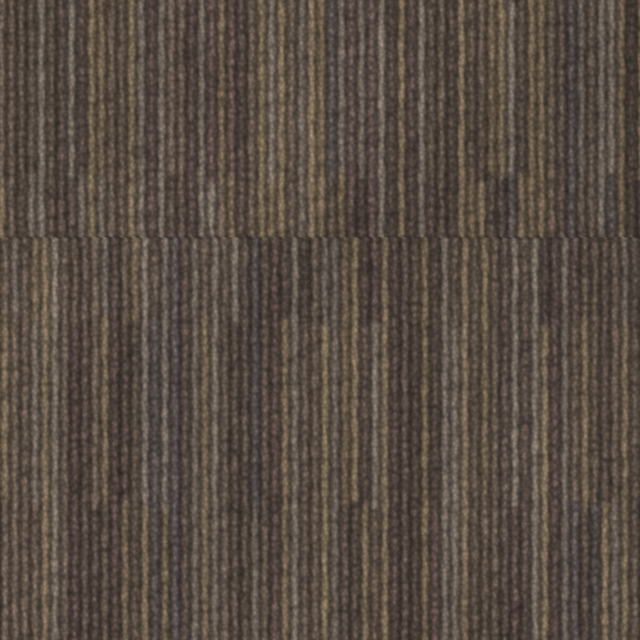
Write a Shadertoy shader that draws this texture.

```glsl
// Striped loop-pile carpet: 64 ribbed yarn columns recoloured in staggered bands across a tile seam.

const float COLUMNS = 64.0;
const float STITCHES = 70.0;
const float SEAM = 0.629;
const float BAND_EDGES[4] = float[4](0.212, 0.497, SEAM, 0.722);

const vec3 GOLD = vec3(0.393, 0.340, 0.276);
const vec3 GREY = vec3(0.380, 0.342, 0.309);
const vec3 BROWN = vec3(0.330, 0.285, 0.250);
const vec3 DARK = vec3(0.290, 0.249, 0.225);
const vec3 BLUE = vec3(0.290, 0.262, 0.255);
const vec3 PLUM = vec3(0.302, 0.250, 0.235);

float hash(vec2 p) {
    vec3 q = fract(vec3(p.xyx) * 0.1031);
    q += dot(q, q.yzx + 33.33);
    return fract((q.x + q.y) * q.z);
}

// Distance to the nearest scattered point
float cellular(vec2 p) {
    vec2 cell = floor(p);
    float nearest = 2.0;
    for (int j = -1; j <= 1; j++) {
        for (int i = -1; i <= 1; i++) {
            vec2 c = cell + vec2(i, j);
            vec2 point = c + vec2(hash(c + 17.3), hash(c + 91.7));
            nearest = min(nearest, distance(p, point));
        }
    }
    return nearest;
}

// Random value per step along a column, eased between steps
float alongColumn(float column, float t) {
    float k = floor(t);
    float blend = smoothstep(0.0, 1.0, t - k);
    return mix(hash(vec2(column, k)), hash(vec2(column, k + 1.0)), blend);
}

// Slow tonal drift from layered sines
float drift(vec2 p) {
    return sin(p.x * 7.0 + 2.0 * sin(p.y * 5.0))
         + 0.6 * sin(p.y * 17.0 - p.x * 11.0)
         + 0.4 * sin(p.x * 31.0 + p.y * 23.0);
}

vec3 pickYarn(float h) {
    if (h < 0.21) return GOLD;
    if (h < 0.42) return GREY;
    if (h < 0.68) return BROWN;
    if (h < 0.87) return DARK;
    return h < 0.94 ? BLUE : PLUM;
}

// Yarn of one column in one band; alternate columns lean light and dark
vec3 bandYarn(float column, float band) {
    float h = hash(vec2(column + 5.0, band * 13.0 + 3.0));
    float lean = mod(column, 2.0) < 0.5 ? -0.12 : 0.12;
    float shade = 0.92 + 0.16 * hash(vec2(column + 41.0, band + 7.0));
    return pickYarn(clamp(h + lean, 0.0, 1.0)) * shade;
}

// Walk up the column, changing yarn at some edges and always at the seam
vec3 columnYarn(float column, float y) {
    vec3 yarn = bandYarn(column, 0.0);
    for (int i = 0; i < 4; i++) {
        float band = float(i + 1);
        bool seam = i == 2;
        bool changes = seam || hash(vec2(column + 23.0, band * 5.0)) < 0.45;
        float jitter = seam ? 0.003 : 0.020;
        float edge = BAND_EDGES[i] + jitter * (hash(vec2(column, band)) - 0.5);
        float blend = smoothstep(edge - 0.005, edge + 0.005, y);
        if (changes) yarn = mix(yarn, bandYarn(column, band), blend);
    }
    return yarn;
}

// Blend adjoining yarns softly inside the groove
vec3 ribYarn(float x, float y) {
    float column = floor(x);
    float offset = x - column - 0.5;
    float overlap = 0.5 * smoothstep(0.15, 0.5, abs(offset));
    float neighbour = column + (offset < 0.0 ? -1.0 : 1.0);
    return mix(columnYarn(column, y), columnYarn(neighbour, y), overlap);
}

// Rounded rib with uneven stitches; dark yarn shows deeper beads
float ribShade(float x, float y, float brightness) {
    float column = floor(x);
    float ridge = 0.5 - 0.5 * cos(6.28318 * x);
    float stitch = y * STITCHES + hash(vec2(column, 61.0));
    float slack = 0.8 * alongColumn(column + 7.0, stitch * 0.35);
    float bead = 0.5 * cos(6.28318 * (stitch + slack));
    float tone = alongColumn(column + 131.0, stitch * 1.3) - 0.5;
    float dull = smoothstep(0.36, 0.25, brightness);
    float relief = mix(0.76, 1.21, ridge);
    return relief * (1.0 + ridge * (mix(0.06, 0.17, dull) * bead + mix(0.12, 0.24, dull) * tone));
}

void mainImage(out vec4 fragColor, in vec2 fragCoord) {
    vec2 uv = fragCoord / iResolution.xy;

    // Gently wandering columns, shifted where the tiles meet
    float wander = 0.05 * sin(uv.y * 61.0 + 5.0 * sin(uv.x * 37.0))
                 + 0.04 * sin(uv.y * 173.0 + uv.x * 310.0);
    float shift = 0.35 * smoothstep(SEAM - 0.002, SEAM + 0.002, uv.y);
    float x = uv.x * COLUMNS + wander + shift;

    vec3 color = ribYarn(x, uv.y);
    color *= ribShade(x, uv.y, color.g);

    // Fibre fuzz, uneven wear and the seam shadow
    float fuzz = cellular(uv * vec2(150.0, 135.0));
    float tufts = cellular(uv * vec2(42.0, 50.0) + 9.0);
    color *= 1.0 + 0.34 * (0.45 - fuzz) + 0.18 * (0.45 - tufts);
    color *= 1.0 + 0.03 * drift(uv);
    color *= 1.0 - 0.10 * exp(-pow((uv.y - SEAM) / 0.0035, 2.0));
    color *= 1.0 - 0.06 * smoothstep(0.75, 1.0, uv.x);

    fragColor = vec4(color, 1.0);
}
```
